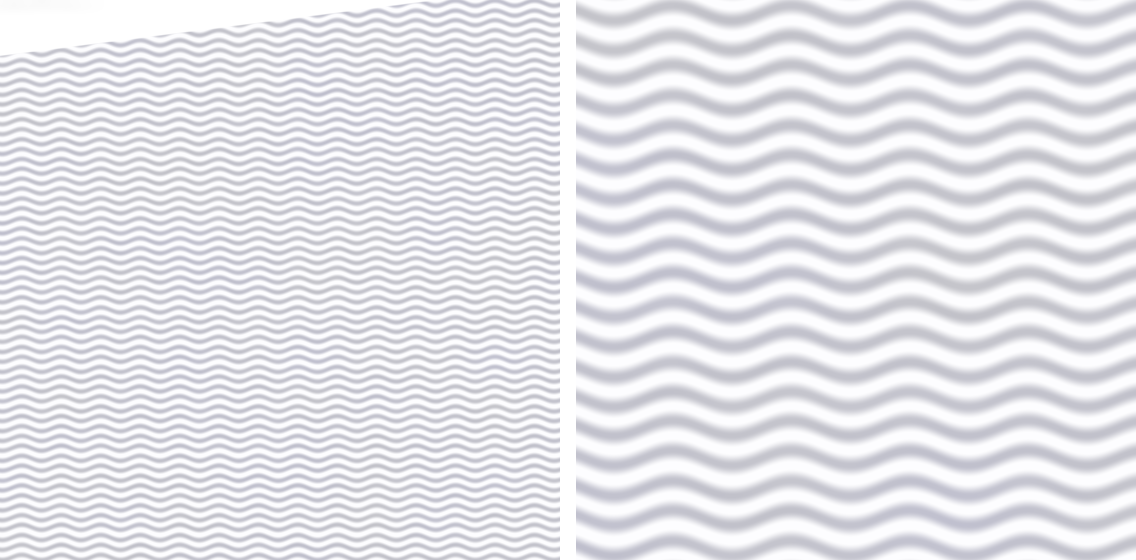
Left: the whole. Right: its middle third, enlarged.
Reproduce this pattern procedurally as a WebGL 1 fragment shader.

```glsl
precision highp float;
// Fine grey-lavender wavy lines stacked on white, cut by a slanted white corner.
// Each row is a cosine band with a soft profile; hashes vary its height and
// depth slightly, and a smooth noise drifts the tint between grey and lavender.

#define WAVES 14.2          // wave periods across the canvas
#define ROWS 56.6           // lines up the canvas
#define CREST_X 0.039       // position of the first crest
#define BASE_Y 0.6057       // mid height of one reference line
#define AMPLITUDE 0.0045    // wave height, centre to crest
#define CORE 0.03           // solid half width, in row spacings
#define FADE 0.42           // half width where the line ends
#define ROW_JITTER 0.05     // height variation, in row spacings
#define WEAR 0.09           // depth variation of the ink
#define CUT vec2(0.900, 0.128) // height and slope of the corner edge
#define PAPER vec3(0.994, 0.994, 1.0)
#define INK vec3(0.762, 0.762, 0.802)

uniform vec2 u_resolution;

float hash(vec2 p) {
  return fract(sin(dot(p, vec2(12.9898, 78.233))) * 43758.5453);
}

float noise(vec2 p) {
  vec2 cell = floor(p);
  vec2 f = fract(p);
  f = f * f * (3.0 - 2.0 * f);
  float low = mix(hash(cell), hash(cell + vec2(1.0, 0.0)), f.x);
  float high = mix(hash(cell + vec2(0.0, 1.0)), hash(cell + 1.0), f.x);
  return mix(low, high, f.y);
}

// Ink coverage of the nearest wavy line
float waveLines(vec2 uv, float pixel) {
  float wave = AMPLITUDE * cos(6.28319 * WAVES * (uv.x - CREST_X));
  float v = (uv.y - BASE_Y - wave) * ROWS;
  float row = floor(v + 0.5);
  float shift = (hash(vec2(row, 3.0)) - 0.5) * ROW_JITTER;
  float dist = abs(v - row - shift);
  float ink = 1.0 - smoothstep(CORE, max(FADE, CORE + pixel * ROWS), dist);
  float wear = noise(vec2(uv.x * WAVES * 2.0, row * 1.7));
  return ink * (1.0 + WEAR * (0.5 - wear));
}

void main() {
  vec2 uv = gl_FragCoord.xy / u_resolution;
  float pixel = 1.0 / u_resolution.y;

  // Lines, with a slow drift of tint
  float drift = noise(uv * vec2(9.0, 14.0)) - 0.5;
  vec3 ink = INK + drift * vec3(-0.012, -0.012, 0.02);
  vec3 color = mix(PAPER, ink, waveLines(uv, pixel));

  // Blank corner with a faint smudge along its top left
  float corner = smoothstep(-pixel, pixel, uv.y - CUT.x - CUT.y * uv.x);
  float smudge = smoothstep(0.97, 0.99, uv.y) * (1.0 - smoothstep(0.08, 0.21, uv.x));
  vec3 blank = vec3(1.0 - 0.025 * smudge * (0.6 + 0.4 * noise(uv * 40.0)));

  gl_FragColor = vec4(mix(color, blank, corner), 1.0);
}
```
